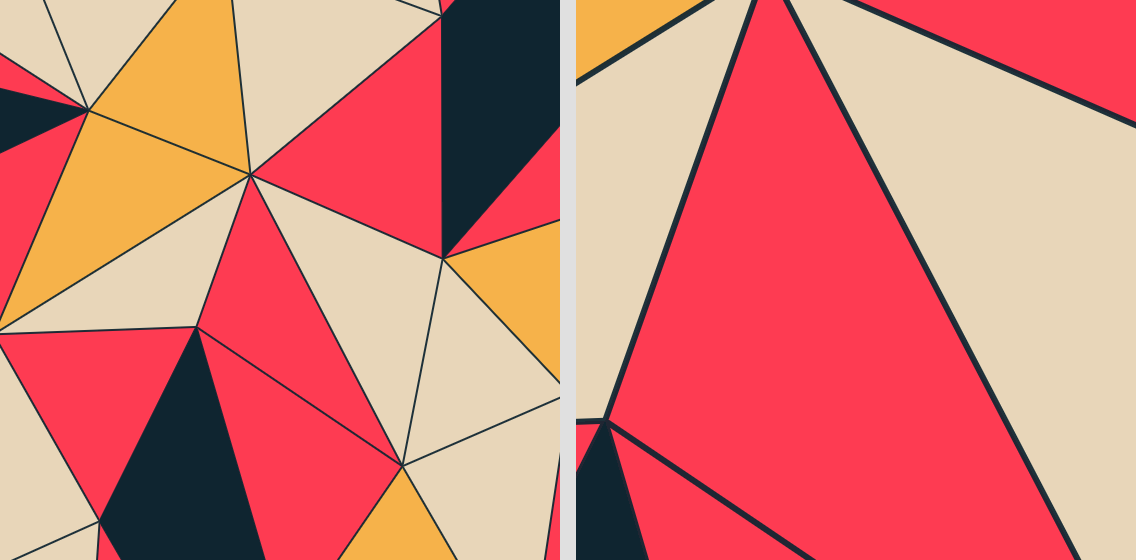
Left: the whole. Right: its middle third, enlarged.
Write a WebGL 2 fragment shader that draws this background.

```glsl
#version 300 es
precision highp float;

#define CELLS 2.9
#define JITTER 0.36
#define TILT 0.2
#define SEED 17.0
#define LINE_HALF_WIDTH 0.0018
#define LINE_OPACITY 0.93
#define CREAM vec3(0.91, 0.84, 0.725)
#define RED vec3(0.995, 0.23, 0.32)
#define AMBER vec3(0.965, 0.70, 0.29)
#define NAVY vec3(0.06, 0.145, 0.19)

uniform vec2 u_resolution;
out vec4 fragColor;

float hash(vec2 p) {
    return fract(sin(dot(p + SEED, vec2(127.1, 311.7))) * 43758.5453);
}

// Lattice corner pushed off its place
vec2 corner(vec2 id) {
    vec2 random = vec2(hash(id), hash(id + 57.3));
    return id + (random * 2.0 - 1.0) * JITTER;
}

float cross2(vec2 a, vec2 b) {
    return a.x * b.y - a.y * b.x;
}

float area(vec2 a, vec2 b, vec2 c) {
    return cross2(b - a, c - a);
}

// Signed distance to the line ab, positive on its left
float side(vec2 p, vec2 a, vec2 b) {
    return cross2(b - a, p - a) / length(b - a);
}

// Depth inside a counterclockwise triangle, negative outside
float depth(vec2 p, vec2 a, vec2 b, vec2 c) {
    return min(side(p, a, b), min(side(p, b, c), side(p, c, a)));
}

// Evenly spread colour choice for each half of a cell
vec3 facetColor(vec2 cell, float halfIndex) {
    float pick = fract(dot(cell, vec2(0.7549, 0.5698)) + 0.5 * halfIndex);
    if (pick < 0.32) return CREAM;
    if (pick < 0.68) return RED;
    if (pick < 0.82) return AMBER;
    return NAVY;
}

void main() {
    float canvas = min(u_resolution.x, u_resolution.y);
    vec2 uv = (gl_FragCoord.xy - 0.5 * u_resolution) / canvas;
    float c = cos(TILT), s = sin(TILT);
    vec2 p = mat2(c, s, -s, c) * uv * CELLS + 0.5;

    // Find the facet that holds this point
    float deepest = -1e3;
    vec3 color = CREAM;
    for (int y = -1; y <= 1; y++) {
        for (int x = -1; x <= 1; x++) {
            vec2 cell = floor(p) + vec2(x, y);
            vec2 q0 = corner(cell);
            vec2 q1 = corner(cell + vec2(1.0, 0.0));
            vec2 q2 = corner(cell + vec2(1.0, 1.0));
            vec2 q3 = corner(cell + vec2(0.0, 1.0));

            // Split along the diagonal that avoids the thinner slivers
            float split02 = min(area(q0, q1, q2), area(q0, q2, q3));
            float split13 = min(area(q1, q2, q3), area(q1, q3, q0));
            if (split13 > split02) {
                vec2 first = q0;
                q0 = q1; q1 = q2; q2 = q3; q3 = first;
            }

            float lower = depth(p, q0, q1, q2);
            float upper = depth(p, q0, q2, q3);
            float inner = max(lower, upper);
            if (inner > deepest) {
                deepest = inner;
                color = facetColor(cell, step(lower, upper));
            }
        }
    }

    // Dark outlines, smoothed over one pixel
    float edge = max(deepest, 0.0) / CELLS;
    float line = clamp((LINE_HALF_WIDTH - edge) * canvas + 0.5, 0.0, 1.0);
    fragColor = vec4(mix(color, NAVY, line * LINE_OPACITY), 1.0);
}
```
